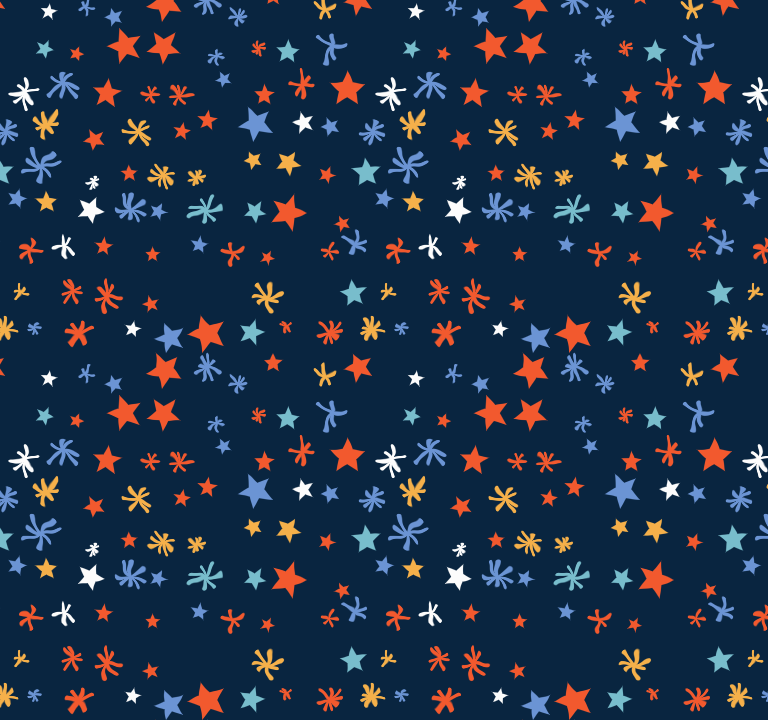
Reproduce this pattern procedurally as a Shadertoy shader.

```glsl
#define TILES_DOWN 1.962
#define CELLS 9.0
#define MIN_RADIUS 0.18
#define MAX_RADIUS 0.49
#define STAR_WAIST 0.46
#define BURST_SHARE 0.37
#define EMPTY_SHARE 0.04
#define WOBBLE 0.3

const float TAU = 6.28319;
const vec3 NAVY = vec3(0.035, 0.145, 0.25);
const vec3 ORANGE = vec3(0.95, 0.35, 0.18);
const vec3 BLUE = vec3(0.42, 0.58, 0.83);
const vec3 TEAL = vec3(0.47, 0.74, 0.80);
const vec3 YELLOW = vec3(0.96, 0.69, 0.29);
const vec3 WHITE = vec3(0.99);

vec3 hash3(vec2 cell, float salt) {
    uvec3 v = uvec3(ivec3(vec3(cell, salt))) * 1664525u + 1013904223u;
    v.x += v.y * v.z; v.y += v.z * v.x; v.z += v.x * v.y;
    v ^= v >> 16u;
    v.x += v.y * v.z; v.y += v.z * v.x; v.z += v.x * v.y;
    return vec3(v >> 8u) / 16777216.0;
}

float gradientAt(vec2 corner, vec2 offset) {
    float a = TAU * hash3(corner, 90.0).x;
    return dot(vec2(cos(a), sin(a)), offset);
}

float gradientNoise(vec2 p) {
    vec2 i = floor(p), f = p - i;
    vec2 u = f * f * f * (f * (f * 6.0 - 15.0) + 10.0);
    vec2 e = vec2(1.0, 0.0);
    return mix(mix(gradientAt(i, f), gradientAt(i + e, f - e), u.x),
               mix(gradientAt(i + e.yx, f - e.yx), gradientAt(i + 1.0, f - 1.0), u.x), u.y);
}

// Solid five-pointed star, folded into half of one point
float starDistance(vec2 p, float radius, float turn) {
    float sector = TAU / 5.0;
    float a = mod(atan(p.x, p.y) + turn, sector) - 0.5 * sector;
    vec2 q = length(p) * vec2(cos(a), abs(sin(a)));
    vec2 tip = vec2(radius, 0.0);
    vec2 valley = STAR_WAIST * radius * vec2(cos(0.5 * sector), sin(0.5 * sector));
    vec2 edge = valley - tip;
    return dot(q - tip, normalize(vec2(edge.y, -edge.x)));
}

// Brush strokes of uneven length and spacing, thicker at their ends
float burstDistance(vec2 p, float radius, float turn, float arms, vec2 cell) {
    float halfWidth = 0.018 + 0.065 * radius;
    float d = 1e3;
    for (float i = 0.0; i < arms; i++) {
        vec3 h = hash3(cell, 10.0 + i);
        float a = turn + (i + 0.5 * (h.x - 0.5)) * TAU / arms;
        float reach = radius * mix(0.65, 1.0, h.y) - halfWidth;
        vec2 dir = vec2(cos(a), sin(a));
        float along = clamp(dot(p, dir), 0.0, reach);
        d = min(d, length(p - dir * along) - halfWidth * mix(0.75, 1.1, along / reach));
    }
    return d;
}

vec3 motifColor(float pick, bool burst) {
    vec4 bounds = burst ? vec4(0.36, 0.58, 0.68, 0.92) : vec4(0.46, 0.72, 0.87, 0.92);
    if (pick < bounds.x) return ORANGE;
    if (pick < bounds.y) return BLUE;
    if (pick < bounds.z) return TEAL;
    return pick < bounds.w ? YELLOW : WHITE;
}

void mainImage(out vec4 fragColor, in vec2 fragCoord) {
    float pixel = TILES_DOWN * CELLS / iResolution.y;
    vec2 grid = fragCoord * pixel;
    vec3 color = NAVY;

    for (float dy = -1.0; dy <= 1.0; dy++) {
        // Each row slides sideways by its own amount
        float row = floor(grid.y) + dy;
        float wrappedRow = mod(row, CELLS);
        vec2 slid = grid + vec2(CELLS * hash3(vec2(wrappedRow), 1.0).x, 0.0);

        for (float dx = -1.0; dx <= 1.0; dx++) {
            vec2 corner = vec2(floor(slid.x) + dx, row);
            vec2 cell = vec2(mod(corner.x, CELLS), wrappedRow);
            vec3 place = hash3(cell, 2.0);
            vec3 kind = hash3(cell, 3.0);
            vec3 shape = hash3(cell, 4.0);
            if (shape.z < EMPTY_SHARE) continue;

            // Small motifs roam further inside their cell
            bool burst = kind.x < BURST_SHARE;
            float radius = mix(MIN_RADIUS, MAX_RADIUS, pow(place.z, burst ? 0.8 : 1.4));
            float roam = 0.5 - 0.85 * radius;
            vec2 p = slid - corner - 0.5 - (2.0 * place.xy - 1.0) * roam;
            if (length(p) > radius * 1.3 + 2.0 * pixel) continue;

            // Hand-drawn irregularity
            vec2 q = 1.2 * p / radius + 7.0 * cell;
            vec2 bend = vec2(gradientNoise(q), gradientNoise(q + 83.5));
            p += bend * radius * WOBBLE * (burst ? 1.0 : 0.3);

            float turn = TAU * shape.x;
            float d = burst ? burstDistance(p, radius, turn, 5.0 + floor(shape.y * 4.0), cell)
                            : starDistance(p, radius, turn);
            float cover = 1.0 - smoothstep(-0.7 * pixel, 0.7 * pixel, d);
            color = mix(color, motifColor(kind.y, burst), cover);
        }
    }
    fragColor = vec4(color, 1.0);
}
```
